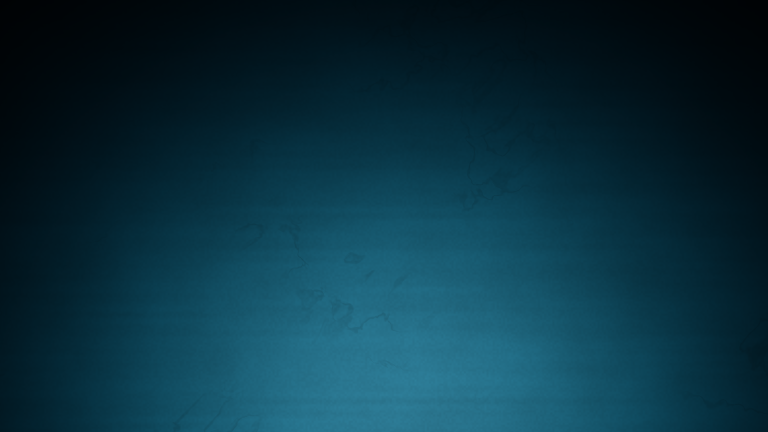
Give the GLSL for this background, as a Shadertoy shader.

```glsl
const vec2 GLOW_CENTRE = vec2(0.515, 0.045);        // fraction of the canvas
const vec2 GLOW_SHAPE = vec2(0.90, 1.0);            // wider than tall
const vec3 GLOW_COLOUR = vec3(0.170, 0.470, 0.570);
const vec3 GLOW_REACH = vec3(0.48, 0.67, 0.70);     // per channel, in canvas heights
const float GLOW_FALLOFF = 2.2;
const float MOTTLE_AMOUNT = 0.16;
const float STREAK_AMOUNT = 0.05;
const float SCUFF_AMOUNT = 0.09;
const float GRAIN_AMOUNT = 0.05;
const float GRAIN_SCALE = 210.0;                    // grains per canvas height
const int OCTAVES = 5;

float hash(vec2 cell) {
    vec3 p = fract(vec3(cell.xyx) * 0.1031);
    p += dot(p, p.yzx + 33.33);
    return fract((p.x + p.y) * p.z);
}

float valueNoise(vec2 p) {
    vec2 cell = floor(p);
    vec2 f = fract(p);
    f = f * f * (3.0 - 2.0 * f);
    float low = mix(hash(cell), hash(cell + vec2(1.0, 0.0)), f.x);
    float high = mix(hash(cell + vec2(0.0, 1.0)), hash(cell + 1.0), f.x);
    return mix(low, high, f.y);
}

float fbm(vec2 p) {
    float sum = 0.0;
    float weight = 0.5;
    for (int i = 0; i < OCTAVES; i++) {
        sum += weight * valueNoise(p);
        p = mat2(1.6, 1.2, -1.2, 1.6) * p + 17.3;
        weight *= 0.5;
    }
    return sum;
}

// Soft light rising from the lower edge; red fades first, blue last
vec3 glow(vec2 uv, float aspect) {
    vec2 offset = (uv - GLOW_CENTRE) * vec2(aspect, 1.0) * GLOW_SHAPE;
    return GLOW_COLOUR * exp(-pow(vec3(length(offset)) / GLOW_REACH, vec3(GLOW_FALLOFF)));
}

// Thin curved marks that gather in patches
float scuffs(vec2 p) {
    float warped = fbm(p * 9.0 + 2.0 * fbm(p * 5.0 + 40.0));
    float line = 1.0 - smoothstep(0.0, 0.035, abs(warped - 0.48));
    float patches = smoothstep(0.48, 0.68, fbm(p * 3.5 + 8.0));
    return line * patches;
}

// Brightness variation of the worn wall, centred on one
float wallTexture(vec2 p) {
    float mottle = fbm(p * 6.0 + 3.0) - 0.48;
    float streak = valueNoise(p * vec2(3.0, 70.0)) - 0.5;
    float grain = valueNoise(p * GRAIN_SCALE) - 0.5;
    return 1.0 + MOTTLE_AMOUNT * mottle + STREAK_AMOUNT * streak
         + GRAIN_AMOUNT * grain - SCUFF_AMOUNT * scuffs(p);
}

void mainImage(out vec4 fragColor, in vec2 fragCoord) {
    vec2 uv = fragCoord / iResolution.xy;
    float aspect = iResolution.x / iResolution.y;
    vec2 p = uv * vec2(aspect, 1.0);

    vec3 colour = glow(uv, aspect) * wallTexture(p);
    fragColor = vec4(clamp(colour, 0.0, 1.0), 1.0);
}
```
